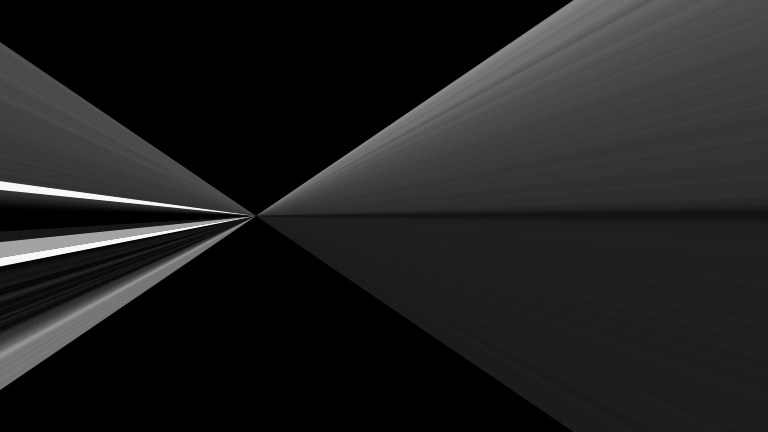
Give the GLSL for this background, as a Shadertoy shader.

```glsl
// Two monochrome fans of light streaks meeting at a point on a black field.

#define APEX vec2(0.3333, 0.5)   // meeting point, as a fraction of the canvas
#define EDGE_SLOPE 0.68          // slope of the outer fan edges
#define STREAK_FREQ 24.0         // streaks across half a fan
#define STREAK_GAIN 0.16         // relative strength of the streaks
#define WHITE_LEVEL 0.97         // brightness of the sharp rays

float hash(float n) {
    return fract(sin(n * 127.1) * 43758.55);
}

// One-dimensional gradient noise, about -0.5 to 0.5
float gradientNoise(float x) {
    float i = floor(x), f = x - i;
    float a = (hash(i) * 2.0 - 1.0) * f;
    float b = (hash(i + 1.0) * 2.0 - 1.0) * (f - 1.0);
    return mix(a, b, f * f * f * (f * (f * 6.0 - 15.0) + 10.0));
}

// Layered noise; octaves finer than the sample width fade out
float streaks(float s, float width) {
    float sum = 0.0, amp = 1.0, freq = STREAK_FREQ;
    for (int i = 0; i < 3; i++) {
        sum += amp * gradientNoise(s * freq + 17.0 * float(i))
             * (1.0 - smoothstep(0.2, 0.8, width * freq));
        amp *= 0.65;
        freq *= 2.3;
    }
    return sum;
}

// Soft step centred on the edge, never narrower than the sample width
float rise(float edge, float soft, float s, float width) {
    float w = max(soft, width);
    return smoothstep(edge - w, edge + w, s);
}

float band(float lo, float hi, float s, float width) {
    return rise(lo, 0.004, s, width) - rise(hi, 0.004, s, width);
}

// Right fan: bright upper rim, dim lower half, dark seam between
float rightFan(float s, float width) {
    float upper = 0.165 + 0.17 * s + 0.19 * pow(max(s, 0.0), 4.0);
    float lower = 0.125 + 0.02 * s;
    float tone = mix(lower, upper, rise(0.0, 0.04, s, width));
    float seam = exp(-pow((s - 0.004) / (0.028 + width), 2.0));
    tone *= 1.0 - 0.5 * seam;
    return tone * (1.0 + STREAK_GAIN * streaks(s, width));
}

// Left fan: grey sheet above, sharp white rays, dark gap, pale lower rim
float leftFan(float s, float width) {
    float sheet = mix(0.2, 0.3, smoothstep(0.15, 1.0, s));
    float tone = sheet * rise(0.09, 0.06, s, width);

    // Dark gap with a faint sheen
    float gap = rise(-0.72, 0.02, s, width) - rise(-0.3, 0.06, s, width);
    tone += gap * 0.07 * (1.0 + 2.5 * streaks(s + 3.0, width));
    tone += 0.09 * band(-0.15, -0.09, s, width);

    // Lower rim with a narrow highlight
    float rim = 1.0 - rise(-0.73, 0.075, s, width);
    float highlight = exp(-pow((s + 0.8) / (0.022 + width), 2.0));
    tone += rim * (0.46 + 0.1 * highlight);
    tone *= 1.0 + STREAK_GAIN * streaks(s + 7.0, width);

    // Sharp rays
    tone = mix(tone, 0.64, band(-0.24, -0.15, s, width));
    tone = mix(tone, WHITE_LEVEL, band(-0.29, -0.24, s, width));
    return mix(tone, WHITE_LEVEL, band(0.15, 0.2, s, width));
}

void mainImage(out vec4 fragColor, in vec2 fragCoord) {
    float pixel = 1.0 / iResolution.y;
    vec2 p = (fragCoord - APEX * iResolution.xy) * pixel;

    // Ray position: -1 at the lower edge, 1 at the upper edge
    float reach = max(abs(p.x), pixel) * EDGE_SLOPE;
    float s = clamp(p.y / reach, -1.0, 1.0);
    float width = 0.6 * pixel / reach;

    float tone = p.x > 0.0 ? rightFan(s, width) : leftFan(s, width);

    // Cut both fans out of the black field
    float edgeDist = (abs(p.y) - EDGE_SLOPE * abs(p.x))
                   / length(vec2(1.0, EDGE_SLOPE));
    tone *= 1.0 - smoothstep(-0.7 * pixel, 0.7 * pixel, edgeDist);

    fragColor = vec4(vec3(clamp(tone, 0.0, 1.0)), 1.0);
}
```
